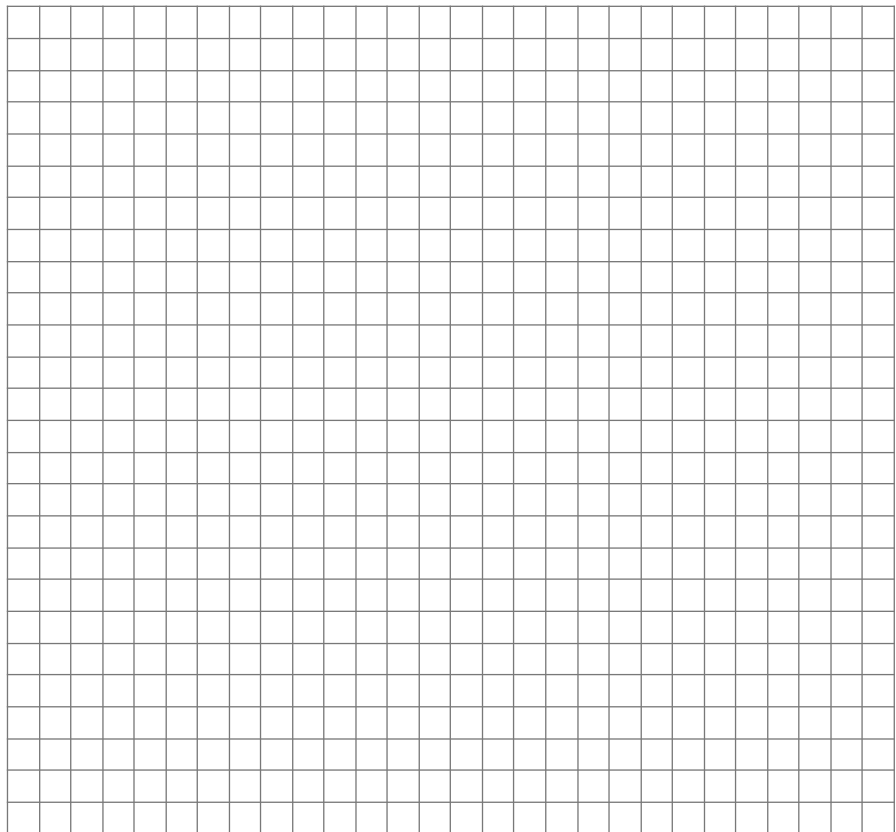
Give the GLSL for this pattern, as a Shadertoy shader.

```glsl
// Square grid of thin grey rules on white, with a margin at top, left and right.
// Rules snap to a fine lattice, so the spacing alternates slightly;
// edges are smoothed by exact box coverage of each pixel.

const float LATTICE = 779.0;              // lattice steps across the canvas width
const vec2  PITCH = vec2(27.53, 27.667);  // mean rule spacing, in steps
const vec2  SNAP_PHASE = vec2(0.5, 0.7);  // rounding bias of the snapping
const vec2  FIRST_RULE = vec2(6.5, 5.5);  // first rule, from the top left
const vec2  LAST_INDEX = vec2(28.0, 26.0);
const float HALF_WIDTH = 0.575;           // half the rule width, in steps
const vec3  PAPER = vec3(1.0);
const vec3  RULE_GREY = vec3(0.47);

// Centre of the rules with the given column and row index
vec2 rulePosition(vec2 index) {
    return FIRST_RULE + floor(index * PITCH + SNAP_PHASE);
}

// Share of a pixel-wide box around p lying between lo and hi, per axis
vec2 boxCoverage(vec2 p, vec2 lo, vec2 hi, float pixel) {
    vec2 overlap = min(p + 0.5 * pixel, hi) - max(p - 0.5 * pixel, lo);
    return clamp(overlap / pixel, 0.0, 1.0);
}

void mainImage(out vec4 fragColor, in vec2 fragCoord) {
    // Lattice coordinates, y running down from the top edge
    float pixel = LATTICE / iResolution.x;
    vec2 p = vec2(fragCoord.x, iResolution.y - fragCoord.y) * pixel;

    // Nearest vertical and horizontal rule
    vec2 index = clamp(floor((p - FIRST_RULE) / PITCH + 0.5), vec2(0.0), LAST_INDEX);
    vec2 centre = rulePosition(index);
    vec2 rule = boxCoverage(p, centre - HALF_WIDTH, centre + HALF_WIDTH, pixel);

    // Rules end at the outer frame
    vec2 inside = boxCoverage(p, rulePosition(vec2(0.0)) - HALF_WIDTH,
                              rulePosition(LAST_INDEX) + HALF_WIDTH, pixel);
    rule *= inside.yx;

    // Union of both directions, so crossings stay the same grey
    float ink = 1.0 - (1.0 - rule.x) * (1.0 - rule.y);
    fragColor = vec4(mix(PAPER, RULE_GREY, ink), 1.0);
}
```
